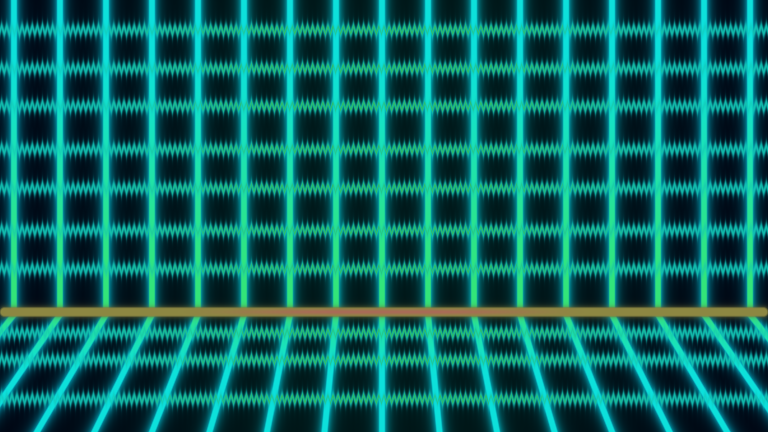
A Shadertoy shader for this background:

```glsl
#define HORIZON 0.2778
#define CENTER_X -0.0046
#define COLUMN_STEP 0.1065
#define COLUMN_HALF 0.0066
#define FLOOR_SPREAD 0.92
#define ROW_TOP 0.9306
#define ROW_STEP 0.0922
#define WALL_ROWS 7
#define FLOOR_ROWS 3
#define TOOTH_PERIOD 0.0118
#define TOOTH_HEIGHT 0.0085
#define BAR_HALF 0.0105

const vec3 CYAN = vec3(0.05, 0.88, 0.86);
const vec3 GREEN = vec3(0.20, 0.90, 0.47);
const vec3 GLOW = vec3(0.00, 0.60, 0.65);
const vec3 ROW_BODY = vec3(0.06, 0.77, 0.74);
const vec3 ROW_CORE = vec3(0.20, 0.74, 0.35);
const vec3 OLIVE = vec3(0.55, 0.53, 0.26);
const vec3 ROSE = vec3(0.66, 0.42, 0.34);

float gauss(float d, float width) {
    return exp(-d * d / (width * width));
}

// Wall rows are nearly even, with a slight irregular drift
float wallRowY(float i) {
    float a = i * 3.14159 / 6.0;
    float drift = 0.0032 * sin(a) + 0.0033 * sin(2.0 * a) - 0.0028 * sin(5.0 * a);
    return ROW_TOP - ROW_STEP * i + drift;
}

// Floor rows spread apart towards the viewer
float floorRowY(float k) {
    return HORIZON - (0.0139 * k * k + 0.0208 * k + 0.0139);
}

// Vertical distance to the nearest sawtoothed row
float rowDistance(vec2 p) {
    float wave = abs(fract(p.x / TOOTH_PERIOD) - 0.5) * 4.0 - 1.0;
    float y = p.y - TOOTH_HEIGHT * wave;
    float d = 1.0;
    for (int i = 0; i < WALL_ROWS; i++) d = min(d, abs(y - wallRowY(float(i))));
    for (int k = 1; k <= FLOOR_ROWS; k++) d = min(d, abs(y - floorRowY(float(k))));
    return d;
}

// Distance to the nearest column, fanning out below the horizon
float columnDistance(vec2 p) {
    float spread = 1.0 + FLOOR_SPREAD * max(HORIZON - 0.006 - p.y, 0.0);
    float u = (p.x - CENTER_X) / (COLUMN_STEP * spread);
    float d = abs(u - round(u)) * COLUMN_STEP * spread;
    float slope = p.y < HORIZON ? FLOOR_SPREAD * (p.x - CENTER_X) / spread : 0.0;
    return d * inversesqrt(1.0 + slope * slope);
}

void mainImage(out vec4 fragColor, in vec2 fragCoord) {
    float pixel = 1.0 / iResolution.y;
    vec2 p = vec2(fragCoord.x - 0.5 * iResolution.x, fragCoord.y) * pixel;
    float halfWidth = 0.5 * iResolution.x * pixel;
    float side = abs(p.x);
    float middle = 1.0 - smoothstep(0.15, 0.75, side);

    // Backdrop
    vec3 color = mix(vec3(0.0, 0.025, 0.075), vec3(0.0, 0.085, 0.09),
                     1.0 - smoothstep(0.2, 0.88, side));

    // Columns, greener near the horizon
    float column = columnDistance(p);
    float away = p.y - HORIZON;
    float fade = away > 0.0 ? smoothstep(0.0, 0.65, away) : smoothstep(-0.05, 0.16, -away);
    vec3 columnColor = mix(GREEN, CYAN, fade);
    color += GLOW * 0.85 * exp(-max(column - COLUMN_HALF, 0.0) / 0.0105);
    float columnMask = 1.0 - smoothstep(COLUMN_HALF - pixel, COLUMN_HALF + pixel, column);
    color = mix(color, columnColor, columnMask);

    // Toothed rows with a green filament in the middle
    float row = rowDistance(p);
    color += GLOW * 0.28 * exp(-row / 0.014) * (1.0 - columnMask);
    color = mix(color, ROW_BODY, gauss(row, 0.0120) * mix(0.92, 0.5, columnMask));
    color = mix(color, ROW_CORE, gauss(row, 0.0050) * (0.12 + 0.73 * middle)
                                 * mix(1.0, 0.5, columnMask));

    // Horizon bar with rounded ends and a rosy centre
    vec2 fromBar = vec2(max(side - halfWidth + BAR_HALF, 0.0), away);
    float bar = length(fromBar);
    color = mix(color, OLIVE * 0.8, 0.6 * exp(-max(bar - BAR_HALF, 0.0) / 0.005));
    float rosy = (1.0 - smoothstep(0.1, 0.5, side)) * gauss(away, 0.0065);
    vec3 barColor = mix(OLIVE, ROSE, rosy);
    float barMask = 1.0 - smoothstep(BAR_HALF - 1.5 * pixel, BAR_HALF + pixel, bar);
    color = mix(color, barColor, barMask);

    fragColor = vec4(clamp(color, 0.0, 1.0), 1.0);
}
```
